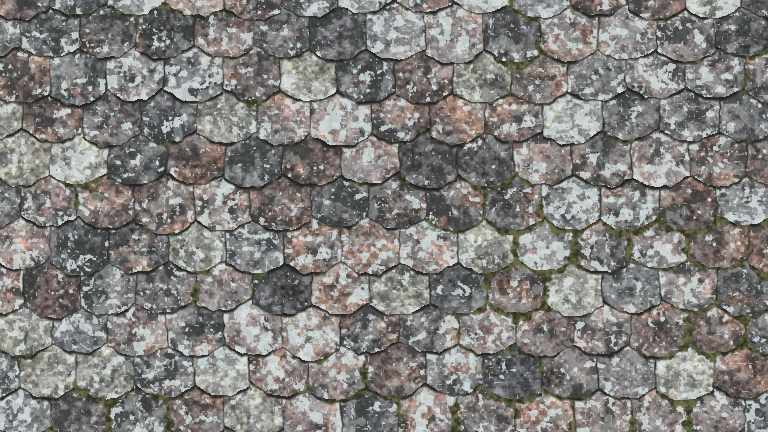
Reproduce this texture procedurally as a WebGL 2 fragment shader.

```glsl
#version 300 es
precision highp float;

uniform vec2 u_resolution;
out vec4 fragColor;

// Layout, in canvas heights
const float TILE_WIDTH = 0.1343;
const float ROW_PITCH = 0.0984;
const vec2 GRID_SHIFT = vec2(0.36, 0.80);  // in tiles and rows
const float CORNER_RISE = 0.25;            // in rows
const float FLAT_HALF = 0.18;              // in tiles
const float EDGE_JITTER = 0.14;
const float JOINT_HALF = 0.0016;
const float SHADOW_DEPTH = 0.0090;
const float WARP = 0.012;
const float PALE_SHARE = 0.09;
const float MOSS_REACH = 0.014;

// Colours
const vec3 SLATE = vec3(0.43, 0.435, 0.445);
const vec3 BROWN = vec3(0.48, 0.43, 0.42);
const vec3 TERRACOTTA = vec3(0.68, 0.53, 0.46);
const vec3 PALE = vec3(0.68, 0.68, 0.63);
const vec3 LICHEN = vec3(0.81, 0.85, 0.85);
const vec3 LICHEN_DIM = vec3(0.64, 0.65, 0.65);
const vec3 ALGAE = vec3(0.22, 0.235, 0.235);
const vec3 SEAM = vec3(0.13, 0.13, 0.12);
const vec3 MOSS_DARK = vec3(0.18, 0.19, 0.11);
const vec3 MOSS_LIGHT = vec3(0.42, 0.43, 0.28);

float hash(vec2 p) {
    return fract(sin(dot(p, vec2(127.1, 311.7))) * 43758.5);
}

float noise(vec2 p) {
    vec2 i = floor(p), f = fract(p);
    f = f * f * (3.0 - 2.0 * f);
    return mix(mix(hash(i), hash(i + vec2(1, 0)), f.x),
               mix(hash(i + vec2(0, 1)), hash(i + vec2(1, 1)), f.x), f.y);
}

float fbm(vec2 p) {
    float sum = 0.0, weight = 0.533;
    for (int i = 0; i < 4; i++) {
        sum += weight * noise(p);
        p = mat2(1.6, 1.2, -1.2, 1.6) * p + 17.3;
        weight *= 0.5;
    }
    return sum;
}

// Height of a row's lower edge at p; also gives the tile id and local x
float lowerEdge(vec2 p, float row, out vec2 id, out float localX) {
    float x = p.x / TILE_WIDTH - GRID_SHIFT.x - 0.5 * mod(row, 2.0);
    x += 0.10 * (hash(vec2(row, 4.7)) - 0.5);
    id = vec2(floor(x), row);
    localX = fract(x) - 0.5;
    float bevel = max(abs(localX) - FLAT_HALF, 0.0) / (0.5 - FLAT_HALF);
    float tilt = 0.20 * localX * (hash(id + 8.3) - 0.5);
    float drop = EDGE_JITTER * (hash(id + 2.9) - 0.5);
    return (row + GRID_SHIFT.y + CORNER_RISE * bevel + tilt + drop) * ROW_PITCH;
}

// Fired clay with algae and lichen
vec3 tileSurface(vec2 p, vec2 id) {
    float tone = hash(id + 11.0), wear = hash(id + 23.0);
    float pale = step(1.0 - PALE_SHARE, hash(id + 37.0));
    vec2 q = p + vec2(hash(id + 3.1), hash(id + 5.7));
    float patches = fbm(q * 14.0), grain = fbm(q * 110.0);

    // Clay tone, burnt patches and grit
    vec3 color = mix(SLATE, BROWN, smoothstep(0.2, 0.8, tone));
    float warm = smoothstep(0.48, 0.70, patches + 0.25 * (tone - 0.6));
    color = mix(color, TERRACOTTA, warm * 0.65);
    color = mix(color, PALE, pale * 0.9);
    color *= 0.98 + 1.15 * (grain - 0.5) + 0.30 * (wear - 0.5) + 0.6 * (fbm(q * 20.0 + 80.0) - 0.5);

    // Dark algae blotches
    float stain = smoothstep(0.54, 0.66, fbm(q * 32.0 + 41.0) + 0.16 * (hash(id + 51.0) - 0.5));
    color = mix(color, ALGAE, stain * 0.72 * (1.0 - 0.4 * pale));

    // Lichen film, crusts and specks
    float cover = 0.20 * (wear - 0.5) + 0.07 * pale + 0.30 * (patches - 0.5);
    float film = smoothstep(0.50, 0.62, fbm(q * 42.0 + 9.0) + cover);
    float spots = smoothstep(0.60, 0.68, fbm(q * 68.0 + 63.0) + cover);
    float specks = smoothstep(0.76, 0.86, noise(q * 170.0) + 0.7 * cover);
    color = mix(color, LICHEN_DIM * (0.80 + 0.40 * grain), film * 0.55);
    return mix(color, LICHEN * (0.90 + 0.20 * grain), max(spots, specks * 0.7) * 0.88);
}

void main() {
    vec2 p = gl_FragCoord.xy / u_resolution.y;
    float aspect = u_resolution.x / u_resolution.y;
    float soft = max(1.0 / u_resolution.y, 0.0015);

    // Slightly uneven courses and chipped edges
    vec2 w = p + WARP * (vec2(noise(p * 7.0), noise(p * 7.0 + 31.0)) - 0.5);
    w += 0.006 * (vec2(noise(p * 65.0), noise(p * 65.0 + 53.0)) - 0.5);

    // Topmost tile here: each row overlaps the one below it
    float baseRow = floor(w.y / ROW_PITCH - GRID_SHIFT.y);
    float edge, above = 0.0, localX;
    vec2 id;
    for (int k = 2; k >= -1; k--) {
        edge = lowerEdge(w, baseRow + float(k), id, localX);
        if (w.y > edge) break;
        above = edge;
    }
    float side = (0.5 - abs(localX)) * TILE_WIDTH;
    float gap = above - w.y;

    vec3 color = tileSurface(p, id);

    // Joints and the shadow under the overlapping row, broken by dirt
    float dirt = smoothstep(0.20, 0.65, noise(p * 32.0 + 19.0));
    float joint = 1.0 - smoothstep(JOINT_HALF - soft, JOINT_HALF + soft, side);
    float depth = SHADOW_DEPTH * (0.6 + 0.7 * dirt);
    float shadow = 1.0 - smoothstep(0.25 * depth, depth, gap);
    color = mix(color, SEAM, max(joint * (0.45 + 0.4 * dirt), shadow * (0.65 + 0.3 * dirt)));

    // Moss creeping out from under the courses, thicker to the lower right
    float bias = 0.30 * (p.x / aspect - 0.5) - 0.20 * (p.y - 0.5);
    float damp = smoothstep(0.45, 0.95, noise(p * vec2(5.0, 9.0) + 71.0) + bias);
    float reach = mix(-0.005, MOSS_REACH, damp);
    float creep = min(side + 0.006, gap) + 0.040 * (fbm(p * 50.0 + 5.0) - 0.5) - reach;
    float moss = 1.0 - smoothstep(-1.5 * soft, 1.5 * soft, creep);
    vec3 mossColor = mix(MOSS_DARK, MOSS_LIGHT, smoothstep(0.25, 0.75, fbm(p * 110.0)));
    color = mix(color, mossColor, moss * 0.9);

    fragColor = vec4(color, 1.0);
}
```
